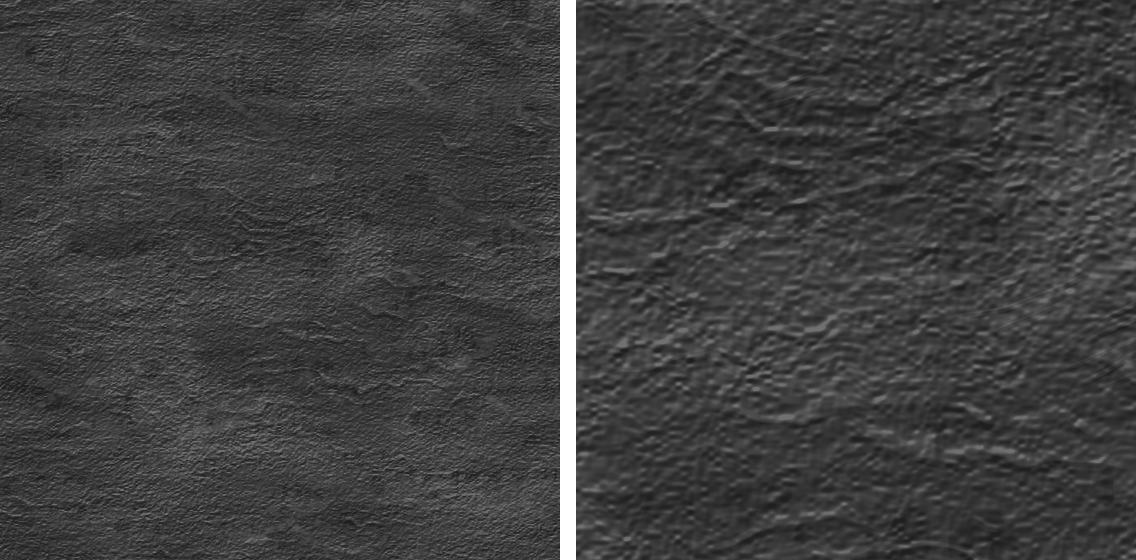
Left, the full canvas; right, a detail of the centre.
Reproduce this texture procedurally as a WebGL 2 fragment shader.

```glsl
#version 300 es
precision highp float;

uniform vec2 u_resolution;
out vec4 outColor;

float hash(vec2 p) {
    return fract(sin(dot(p, vec2(127.1, 311.7))) * 43758.5453);
}

float noise(vec2 p) {
    vec2 i = floor(p), f = fract(p);
    f = f * f * (3.0 - 2.0 * f);
    return mix(mix(hash(i), hash(i + vec2(1, 0)), f.x),
               mix(hash(i + vec2(0, 1)), hash(i + vec2(1, 1)), f.x), f.y);
}

float fbm(vec2 p) {
    float sum = 0.0, amp = 0.53;
    for (int i = 0; i < 4; i++) {
        sum += amp * noise(p);
        p = p * 2.03 + 17.3;
        amp *= 0.5;
    }
    return sum;
}

mat2 rotation(float a) {
    return mat2(cos(a), -sin(a), sin(a), cos(a));
}

float ridge(vec2 p) {
    return smoothstep(0.78, 1.0, 1.0 - abs(2.0 * noise(p) - 1.0));
}

// Height of the fine pebbled grain
float grainHeight(vec2 p) {
    p += 0.004 * vec2(noise(p * 47.0), noise(p * 53.0 + 9.0));
    return 0.8 * noise(p * vec2(140, 205)) + 0.8 * noise(p * vec2(255, 340) + 7.0);
}

// Thin wavy line in each row, broken into lengths
float wrinkleLine(vec2 wave) {
    float line = 1.0 - smoothstep(0.06, 0.2, abs(fract(wave.y) - 0.5));
    return line * smoothstep(0.4, 0.65, noise(vec2(wave.x, floor(wave.y))));
}

// Short slanted bands: x is coverage, y is the striation across them
vec2 creases(vec2 p) {
    vec2 result = vec2(0.0, 0.5);
    p += 0.025 * (vec2(fbm(p * 14.0), fbm(p * 14.0 + 40.0)) - 0.5);
    for (int i = 0; i < 22; i++) {
        float id = float(i) + 1.0;
        vec2 center = vec2(hash(vec2(id, 1.3)), hash(vec2(id, 5.7)));
        float angle = (hash(vec2(id, 8.1)) < 0.6 ? -0.7 : 0.2) + 0.35 * hash(vec2(id, 2.9));
        float halfLength = 0.025 + 0.05 * hash(vec2(id, 4.4));
        vec2 local = rotation(angle) * (p - center);
        float dist = length(vec2(max(abs(local.x) - halfLength, 0.0), local.y));
        float band = 1.0 - smoothstep(0.004, 0.009, dist);
        band *= smoothstep(0.2, 0.55, noise(local * 45.0 + id * 3.0));
        if (band > result.x) {
            result = vec2(band, noise(vec2(local.x * 200.0, local.y * 40.0)));
        }
    }
    return result;
}

void main() {
    vec2 p = gl_FragCoord.xy / u_resolution;

    // Broad mottling, stretched sideways
    vec2 drift = vec2(fbm(p * 5.0), fbm(p * 5.0 + 23.0)) - 0.5;
    float mottle = fbm(p * vec2(5, 9) + drift * 2.0) - 0.5;
    float streaks = fbm(p * vec2(10, 50) + drift * 3.0) - 0.5;

    // Grain lit from above
    float grain = grainHeight(p) - grainHeight(p + vec2(-0.0008, 0.0018));
    grain += 0.6 * (grain * grain - 0.04);
    float contrast = 1.0 + 1.2 * mottle + 0.8 * (fbm(p * vec2(14, 22) + 60.0) - 0.5);

    // Wavy horizontal wrinkles with shaded undersides
    vec2 wave = vec2(p.x * 13.0, p.y * 44.0 + 4.0 * fbm(p * vec2(6, 8)) + 0.7 * noise(p * 45.0));
    float wrinkleArea = smoothstep(0.4, 0.58, fbm(p * vec2(4, 7) + 31.0));
    float wrinkle = (wrinkleLine(wave) - 0.6 * wrinkleLine(wave + vec2(0.0, 0.24))) * wrinkleArea;

    // Patches of slanted folds
    vec2 slant = rotation(0.4) * (p + drift * 0.04);
    float foldArea = smoothstep(0.5, 0.64, fbm(p * vec2(5, 8) + 83.0));
    vec2 foldPoint = slant * vec2(30, 95);
    float fold = (ridge(foldPoint) - 0.8 * ridge(foldPoint + vec2(0.0, 0.3))) * foldArea;

    // Rows of small dark upright ticks
    float tickArea = smoothstep(0.6, 0.75, noise(p * vec2(10, 42) + drift * 3.0));
    float ticks = tickArea * smoothstep(0.5, 0.8, noise(p * vec2(120, 32)));

    vec2 crease = creases(p);

    float shade = 0.242 + 0.13 * mottle + 0.11 * streaks;
    shade += 0.245 * grain * contrast * (1.0 - 0.5 * crease.x);
    shade += wrinkle * (0.06 + 0.12 * max(grain, 0.0));
    shade += 0.05 * fold + 0.012 * foldArea - 0.04 * ticks;
    shade += crease.x * (0.04 + 0.09 * (crease.y - 0.5));

    outColor = vec4(vec3(clamp(shade, 0.12, 0.44)), 1.0);
}
```
